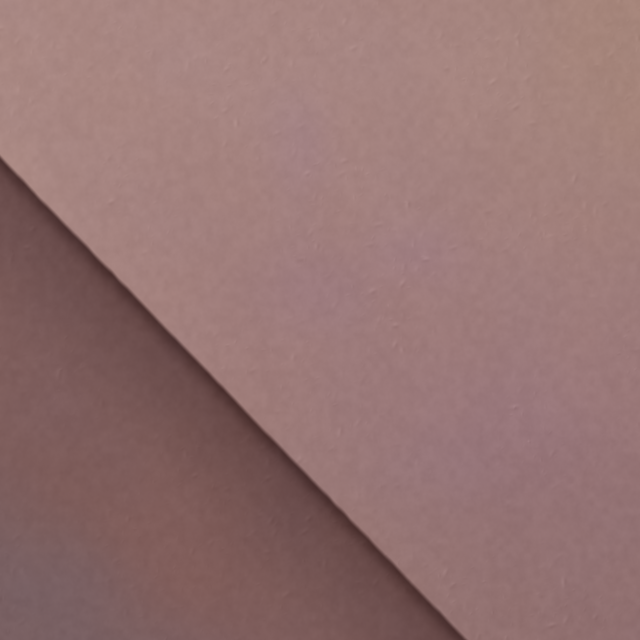
This texture is drawn by a three.js fragment shader. Its source:

```glsl
// Two soft matte surfaces meeting at a diagonal crease: a light upper sheet over
// a shaded lower one. Colour gradients are split by a signed line distance, then
// covered with faint mauve blotches, fine mottled grain and small embossed flecks.
#define EDGE_START 0.755
#define EDGE_SLOPE 1.036
#define EDGE_WOBBLE 0.0025
#define EDGE_SOFT 0.004
#define CREASE_WIDTH 0.016
#define SHADE_WIDTH 0.085
#define BLOTCH_AMOUNT 0.020
#define GRAIN_AMOUNT 0.042
#define FLECK_CELLS 34.0
#define FLECK_AMOUNT 0.060

varying vec2 vUv;

float hash(vec2 p) {
  vec3 q = fract(vec3(p.xyx) * 0.1031);
  q += dot(q, q.yzx + 33.33);
  return fract((q.x + q.y) * q.z);
}

float noise(vec2 p) {
  vec2 i = floor(p), f = fract(p);
  f = f * f * (3.0 - 2.0 * f);
  return mix(mix(hash(i), hash(i + vec2(1.0, 0.0)), f.x),
             mix(hash(i + vec2(0.0, 1.0)), hash(i + 1.0), f.x), f.y);
}

float fbm(vec2 p) {
  float sum = 0.0, amp = 0.5;
  for (int i = 0; i < 4; i++) {
    sum += amp * noise(p);
    p = mat2(1.6, 1.2, -1.2, 1.6) * p + 17.3;
    amp *= 0.5;
  }
  return sum;
}

// Signed distance to the almost straight crease, positive above it
float creaseDistance(vec2 p) {
  float line = (p.y - EDGE_START + EDGE_SLOPE * p.x) / length(vec2(EDGE_SLOPE, 1.0));
  float wobble = 0.5 * noise(vec2(p.x * 16.0, 4.0)) + 0.5 * noise(vec2(p.x * 80.0, 9.0)) - 0.5;
  return line - EDGE_WOBBLE * wobble;
}

// Short tilted marks, each bright on one side and dark on the other
float flecks(vec2 p) {
  vec2 cell = floor(p);
  float sum = 0.0;
  for (int y = -1; y <= 1; y++) {
    for (int x = -1; x <= 1; x++) {
      vec2 id = cell + vec2(float(x), float(y)) + 50.0;
      float pick = hash(id + 7.7);
      vec2 d = p + 50.0 - id - vec2(hash(id), hash(id + 31.4));
      float a = 0.9 + 1.6 * (hash(id + 63.1) - 0.5);
      d = mat2(cos(a), -sin(a), sin(a), cos(a)) * d;
      d /= vec2(0.16 + 0.10 * hash(id + 12.9), 0.12);
      sum += pick * pick * pick * (0.1 + 1.2 * d.y) * exp(-dot(d, d));
    }
  }
  return sum;
}

float blob(vec2 p, vec2 center, vec2 radius) {
  vec2 d = (p - center) / radius;
  return exp(-dot(d, d));
}

vec3 upperSheet(vec2 p, float d) {
  vec3 c = mix(vec3(0.560, 0.432, 0.434), vec3(0.612, 0.477, 0.474), smoothstep(0.0, 0.5, p.y));
  c = mix(c, vec3(0.655, 0.525, 0.508), smoothstep(0.38, 0.95, p.y));
  c += vec3(0.022, 0.022, 0.012) * exp(-max(d, 0.0) / 0.10);
  c += vec3(-0.008, -0.006, -0.030) * blob(p, vec2(1.0, 0.95), vec2(0.22, 0.3));
  // Cool mauve patches
  float mauve = blob(p, vec2(0.47, 0.77), vec2(0.05, 0.08))
              + blob(p, vec2(0.66, 0.60), vec2(0.08, 0.05))
              + blob(p, vec2(0.49, 0.55), vec2(0.09, 0.07))
              + blob(p, vec2(0.80, 0.32), vec2(0.20, 0.13));
  return c + vec3(-0.008, -0.007, 0.012) * mauve;
}

vec3 lowerSheet(vec2 p, float d) {
  vec3 c = mix(vec3(0.462, 0.340, 0.336), vec3(0.496, 0.368, 0.362), smoothstep(0.05, 0.20, -d));
  c += vec3(0.010, 0.0, -0.006) * blob(p, vec2(0.28, 0.13), vec2(0.13, 0.18));
  // Grey-mauve bounce in the low left corner
  float cool = smoothstep(0.36, 0.10, p.y + 0.85 * p.x + 0.06 * (noise(p * 8.0) - 0.5));
  c = mix(c, vec3(0.465, 0.375, 0.388), 0.85 * cool);
  // Contact shadow: a broad falloff and a thin dark seam
  float depth = max(-d, 0.0);
  c -= vec3(0.055, 0.050, 0.052) * exp(-depth / SHADE_WIDTH);
  float seam = exp(-depth * depth / (CREASE_WIDTH * CREASE_WIDTH));
  return c - vec3(0.100, 0.085, 0.085) * seam - 0.025 * exp(-depth / (2.0 * CREASE_WIDTH));
}

void main() {
  vec2 p = vUv;
  float d = creaseDistance(p);
  float above = smoothstep(-EDGE_SOFT, EDGE_SOFT, d);
  vec3 color = mix(lowerSheet(p, d), upperSheet(p, d), above);

  // Broad tint variation, then fine surface grain
  float blotch = fbm(p * 8.0 + 3.0) - 0.47;
  float tint = fbm(p * 11.0 + 40.0) - 0.47;
  color += BLOTCH_AMOUNT * (blotch + tint * vec3(0.4, 0.0, -0.6));
  float grain = fbm(p * vec2(92.0, 84.0)) - 0.47;
  color += GRAIN_AMOUNT * grain * mix(0.85, 1.0, above);

  // Flecks gather in loose groups and thin out on the shaded sheet
  float density = mix(0.7, 1.0, above) * smoothstep(0.2, 0.75, noise(p * 11.0 + 5.0));
  float marks = flecks(p * FLECK_CELLS) + 0.5 * flecks(p * FLECK_CELLS * 1.9 + 9.0);
  color += FLECK_AMOUNT * density * marks;

  gl_FragColor = vec4(color, 1.0);
}
```
